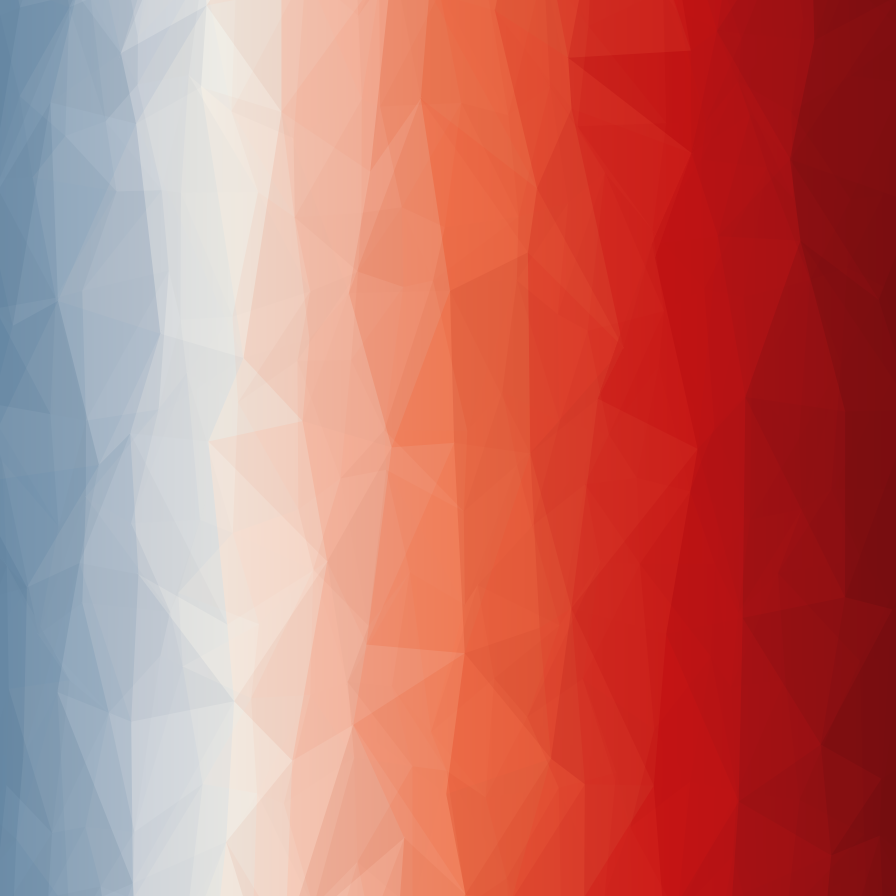
A Shadertoy shader for this background:

```glsl
// Low-poly wall of tall triangular facets running from steel blue through ivory
// and coral to deep red. Two jittered triangle meshes, each facet tinted by the
// colour ramp at its centroid, are blended like overlapping translucent shards.

vec2 hash2(vec2 cell) {
    vec3 q = fract(cell.xyx * vec3(0.1031, 0.1030, 0.0973));
    q += dot(q, q.yzx + 33.33);
    return fract((q.xx + q.yz) * q.zy);
}

// Horizontal colour ramp with evenly spaced stops
vec3 ramp(float x) {
    vec3 stops[13] = vec3[13](
        vec3(0.40, 0.53, 0.64), vec3(0.56, 0.65, 0.73), vec3(0.76, 0.79, 0.83),
        vec3(0.94, 0.93, 0.90), vec3(0.95, 0.78, 0.71), vec3(0.93, 0.62, 0.52),
        vec3(0.93, 0.46, 0.31), vec3(0.88, 0.33, 0.21), vec3(0.83, 0.19, 0.14),
        vec3(0.77, 0.075, 0.075), vec3(0.68, 0.07, 0.08), vec3(0.55, 0.06, 0.07),
        vec3(0.46, 0.05, 0.06));
    float t = clamp(x, 0.0, 1.0) * 12.0;
    int i = min(int(t), 11);
    return mix(stops[i], stops[i + 1], t - float(i));
}

// Mesh vertex of a lattice node, in canvas units
vec2 meshVertex(vec2 node, vec2 grid, float seed) {
    return (node + 0.84 * (hash2(node + seed) - 0.5)) / grid;
}

float cross2(vec2 a, vec2 b) { return a.x * b.y - a.y * b.x; }

// Signed distance to the line a-b, positive on its left
float edgeSide(vec2 p, vec2 a, vec2 b) {
    vec2 e = b - a;
    return cross2(e, p - a) / max(length(e), 1e-5);
}

// Adds one facet: rgb is the weighted colour, w its coverage
vec4 facet(vec2 p, vec2 a, vec2 b, vec2 c, float px) {
    float winding = cross2(b - a, c - a) < 0.0 ? -1.0 : 1.0;
    float inside = min(winding * edgeSide(p, a, b),
                   min(winding * edgeSide(p, b, c), winding * edgeSide(p, c, a)));
    float cover = clamp(inside / px + 0.5, 0.0, 1.0);
    vec2 centre = (a + b + c) / 3.0;
    vec2 rnd = hash2(floor(centre * 900.0));
    float x = mix(centre.x, p.x, 0.2) + 0.025 * (rnd.x - 0.5);
    return vec4(ramp(x) * (0.98 + 0.04 * rnd.y), 1.0) * cover;
}

// Splits every lattice cell along a random diagonal
vec3 mesh(vec2 p, vec2 grid, float seed, float px) {
    vec2 home = floor(p * grid);
    vec4 sum = vec4(ramp(p.x), 1.0) * 1e-3;
    for (int j = -1; j <= 1; j++)
    for (int i = -1; i <= 1; i++) {
        vec2 cell = home + vec2(i, j);
        vec2 a = meshVertex(cell, grid, seed);
        vec2 b = meshVertex(cell + vec2(1, 0), grid, seed);
        vec2 c = meshVertex(cell + vec2(1, 1), grid, seed);
        vec2 d = meshVertex(cell + vec2(0, 1), grid, seed);
        if (hash2(cell + seed + 71.0).x < 0.5) {
            sum += facet(p, a, b, c, px) + facet(p, a, c, d, px);
        } else {
            sum += facet(p, a, b, d, px) + facet(p, b, c, d, px);
        }
    }
    return sum.rgb / sum.w;
}

void mainImage(out vec4 fragColor, in vec2 fragCoord) {
    vec2 p = fragCoord / iResolution.xy;
    float px = 1.0 / min(iResolution.x, iResolution.y);

    // Broad shards, with smaller ones showing more on the pale left side
    vec3 broad = mesh(p, vec2(12.0, 6.0), 17.0, px);
    vec3 small = mesh(p, vec2(18.0, 9.0), 143.0, px);
    vec3 color = mix(broad, small, mix(0.45, 0.25, p.x));

    fragColor = vec4(color, 1.0);
}
```
